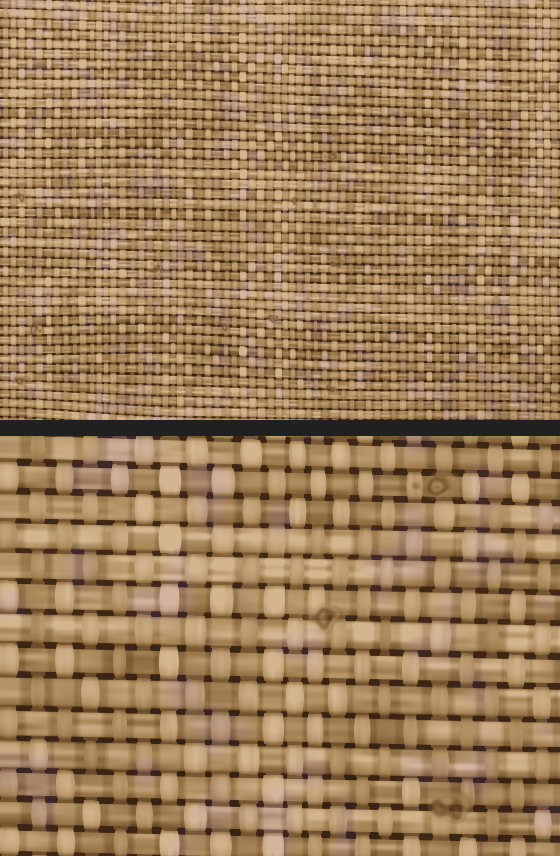
Top, the full canvas; bottom, a detail of the centre.
Write a Shadertoy shader that draws this texture.

```glsl
// Plain-weave straw cloth: narrow pale warp strands cross thick fibrous weft
// rows that dominate. Each cell layers hole, buried warp, weft and raised warp
// as a single tone, varied per strand and cell, then mapped to a straw ramp.

const vec2 STRANDS = vec2(66.0, 43.0);     // warp columns, weft rows
const vec2 WARP_HALF = vec2(0.27, 0.44);   // narrowest and widest half width
const vec2 WEFT_HALF = vec2(0.36, 0.44);
const float WARP_TONE = 0.97;
const float WEFT_TONE = 0.87;
const float BURIED_TONE = 0.26;
const float HOLE_TONE = -0.20;
const float SEAM_DEPTH = 0.30;             // darkening between rows
const float FIBRES_PER_ROW = 5.0;
const float FIBRE_CONTRAST = 0.48;
const float ROW_DROP = 1.2;                // fall of rows across the width, in cells
const float ROW_WAVE = 0.7;                // wander of rows, in cells
const float COLUMN_WAVE = 0.25;
const float COLUMN_SPACING = 0.6;          // unevenness of column spacing
const vec2 KNOT_GRID = vec2(9.0, 7.0);
const float KNOT_CHANCE = 0.14;
const float KNOT_SIZE = 0.6;               // radius in cells

const vec3 BARK = vec3(0.33, 0.21, 0.12);
const vec3 UMBER = vec3(0.46, 0.33, 0.18);
const vec3 TAN = vec3(0.56, 0.43, 0.26);
const vec3 STRAW = vec3(0.67, 0.54, 0.36);
const vec3 CREAM = vec3(0.79, 0.67, 0.51);
const vec3 ASH_TINT = vec3(0.0, 0.0, 0.07);

float hash(vec2 p) {
    vec3 q = fract(p.xyx * 0.1031);
    q += dot(q, q.yzx + 33.33);
    return fract((q.x + q.y) * q.z);
}

// Value noise centred on zero, from -0.5 to 0.5
float noise(vec2 p) {
    vec2 i = floor(p), f = fract(p);
    f = f * f * (3.0 - 2.0 * f);
    float low = mix(hash(i), hash(i + vec2(1.0, 0.0)), f.x);
    float high = mix(hash(i + vec2(0.0, 1.0)), hash(i + 1.0), f.x);
    return mix(low, high, f.y) - 0.5;
}

// Coverage of a band around zero with a softened edge
float band(float x, float halfWidth, float soft) {
    return 1.0 - smoothstep(-soft, soft, abs(x) - halfWidth);
}

vec3 strawRamp(float tone) {
    float t = tone * 4.0;
    vec3 c = mix(BARK, UMBER, clamp(t, 0.0, 1.0));
    c = mix(c, TAN, clamp(t - 1.0, 0.0, 1.0));
    c = mix(c, STRAW, clamp(t - 2.0, 0.0, 1.0));
    c = mix(c, CREAM, clamp(t - 3.0, 0.0, 1.3));
    return c * (1.0 + 1.5 * clamp(tone, -0.5, 0.0));
}

// Tone of the woven strands at p, measured in cells
float weave(vec2 p, vec2 soft) {
    vec2 id = floor(p), f = fract(p) - 0.5;
    float columnRandom = hash(vec2(id.x, 211.0));
    float rowRandom = hash(vec2(307.0, id.y));
    float cellRandom = hash(id + 71.0);
    float raised = mod(id.x + id.y, 2.0);
    float seam = SEAM_DEPTH * smoothstep(0.34, 0.5, abs(f.y));

    // Warp: bowed lengthwise, pinched at its ends, with a few very pale columns
    float warpX = f.x + 0.14 * (hash(vec2(id.x, 419.0)) - 0.5);
    float warpWidth = mix(WARP_HALF.x, WARP_HALF.y, columnRandom)
                    + 0.10 * (cellRandom - 0.5) - 0.3 * f.y * f.y;
    float warpMask = band(warpX, warpWidth, soft.x);
    float warpTone = WARP_TONE + 0.18 * (columnRandom - 0.5)
                   + 0.26 * (cellRandom - 0.5)
                   + 0.14 * step(0.90, hash(vec2(id.x, 523.0)))
                   + 0.14 * noise(p * vec2(6.0, 0.8))
                   - 0.9 * f.y * f.y - 0.8 * warpX * warpX + 0.16 * f.y - seam;

    // Weft: split into long fibres, shaded where it dips beneath the warp
    float weftWidth = mix(WEFT_HALF.x, WEFT_HALF.y, rowRandom);
    float weftMask = band(f.y, weftWidth, soft.y);
    float dip = mix(smoothstep(0.3, 0.5, abs(f.x)), 1.0, raised);
    float weftTone = WEFT_TONE + 0.22 * (rowRandom - 0.5)
                   + 0.30 * noise(vec2(p.x * 0.12, id.y * 3.7))
                   + FIBRE_CONTRAST * noise(p * vec2(0.4, FIBRES_PER_ROW))
                   + 0.12 * (cellRandom - 0.5)
                   - 1.2 * f.y * f.y + 0.22 * f.y - 0.20 * dip - seam;

    float tone = mix(HOLE_TONE, BURIED_TONE + 0.2 * (columnRandom - 0.5), warpMask);
    tone = mix(tone, weftTone, weftMask);
    return mix(tone, warpTone, warpMask * raised);
}

// Adds sparse curled knots, one candidate per coarse cell
float addKnots(float tone, vec2 p) {
    vec2 scale = STRANDS / KNOT_GRID;
    vec2 id = floor(p / scale);
    vec2 centre = (id + 0.25 + 0.5 * vec2(hash(id + 13.0), hash(id + 29.0))) * scale;
    vec2 d = (p - centre) * vec2(0.6, 1.0);
    float r = length(d) + 0.5 * noise(p * 2.3);
    float mask = (1.0 - smoothstep(0.4, 1.0, r / KNOT_SIZE))
               * step(hash(id + 47.0), KNOT_CHANCE);
    float curl = 0.40 + 0.25 * cos(r * 15.0 + d.x * 3.0);
    return mix(tone, curl, 0.7 * mask);
}

void mainImage(out vec4 fragColor, in vec2 fragCoord) {
    vec2 uv = fragCoord / iResolution.xy;
    vec2 p = uv * STRANDS;
    vec2 soft = 0.6 * STRANDS / iResolution.xy;

    // Hand-woven slant, wander and uneven spacing
    vec2 wander = vec2(COLUMN_WAVE * noise(p * vec2(0.12, 0.15) + 60.0),
                       ROW_WAVE * noise(p * vec2(0.05, 0.12)) + ROW_DROP * uv.x);
    wander.x += COLUMN_SPACING * noise(vec2(p.x * 0.37, 5.0));
    float tone = addKnots(weave(p + wander, soft), p);

    // Broad light falloff and stained patches
    tone += 0.12 * (uv.y - 0.5) - 0.08 * (uv.x - 0.5);
    tone += 0.10 * noise(uv * vec2(5.0, 7.0)) + 0.07 * noise(uv * vec2(24.0, 3.0) + 90.0);
    float ash = smoothstep(0.05, 0.35, noise(uv * vec2(50.0, 30.0) + 20.0));
    fragColor = vec4(strawRamp(tone) + ASH_TINT * ash, 1.0);
}
```
